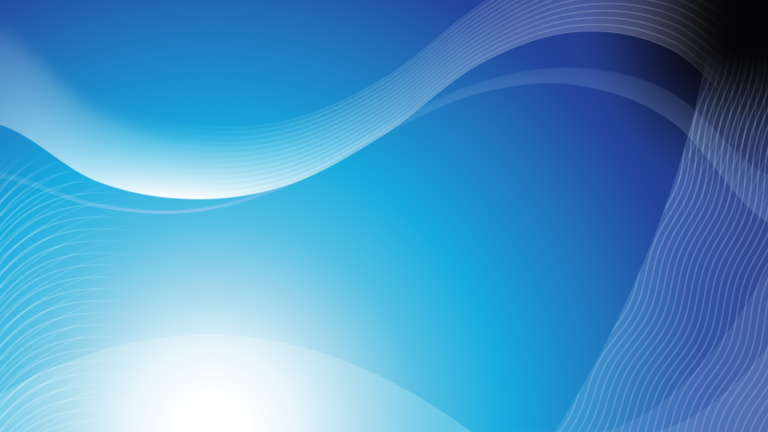
This background is drawn by a Shadertoy shader. Its source:

```glsl
// Flowing translucent ribbons over a radial glow that runs from white to navy.
// Ribbon borders are splines through evenly spaced heights; the fine line
// meshes are repeated contours of smooth fields. Unit: canvas height.

const float KNOT_STEP = 2.0 / 9.0;

// Catmull-Rom spline through nine evenly spaced heights
float spline(float x, float k[9]) {
    float s = clamp(x / KNOT_STEP, 0.0, 7.999);
    int i = int(s);
    float t = s - float(i);
    float a = k[max(i - 1, 0)], b = k[i], c = k[i + 1], d = k[min(i + 2, 8)];
    return b + 0.5 * t * (c - a + t * (2.0 * a - 5.0 * b + 4.0 * c - d
             + t * (3.0 * (b - c) + d - a)));
}

// Antialiased step: 1 where the signed distance is positive
float edge(float d) {
    float w = 1.2 / iResolution.y;
    return smoothstep(-w, w, d);
}

// Thin lines on the integer contours of a field
float contours(float field) {
    float w = max(fwidth(field), 0.0001);
    float d = abs(fract(field - 0.5) - 0.5);
    return (1.0 - smoothstep(0.2 * w, 1.2 * w, d)) * clamp(1.4 - 2.0 * w, 0.0, 1.0);
}

float bell(float x, float center, float width) {
    float d = (x - center) / width;
    return exp(-d * d);
}

vec3 blendStop(vec3 base, vec3 next, float r, float from, float to) {
    return mix(base, next, clamp((r - from) / (to - from), 0.0, 1.0));
}

// Radial glow rising from the lower left, with a dark upper right corner
vec3 backdrop(vec2 p) {
    float r = distance(p, vec2(0.49, 0.0));
    vec3 c = vec3(1.0);
    c = blendStop(c, vec3(0.88, 0.95, 0.98), r, 0.08, 0.20);
    c = blendStop(c, vec3(0.62, 0.84, 0.92), r, 0.20, 0.34);
    c = blendStop(c, vec3(0.33, 0.75, 0.89), r, 0.34, 0.49);
    c = blendStop(c, vec3(0.09, 0.67, 0.87), r, 0.49, 0.68);
    c = blendStop(c, vec3(0.13, 0.45, 0.73), r, 0.68, 0.95);
    c = blendStop(c, vec3(0.14, 0.27, 0.61), r, 0.95, 1.15);
    c = blendStop(c, vec3(0.14, 0.20, 0.50), r, 1.15, 1.40);
    float corner = distance(p, vec2(1.76, 0.95));
    return mix(vec3(0.02, 0.02, 0.03), c, smoothstep(0.10, 0.44, corner));
}

// Wide upper ribbon: bright along its lower border, fading upward
float upperRibbon(vec2 p, float low, float high) {
    float t = (p.y - low) / (high - low);
    float inside = edge(p.y - low) * edge(high - p.y);
    float fade = 1.0 - smoothstep(1.45, 1.72, p.x);
    float glow = 0.78 * bell(p.x, 0.42, 0.34) * pow(clamp(1.0 - t, 0.0, 1.0), 1.3);
    float haze = 0.20 * (1.0 - 0.6 * clamp(t, 0.0, 1.0)) * fade;
    float softTop = 1.0 - smoothstep(0.65, 1.0, t) * bell(p.x, 0.0, 0.6);
    float lines = contours(t * 13.0) * 0.12 * smoothstep(0.35, 0.8, p.x);
    return inside * (glow * softTop + haze * softTop + lines * fade);
}

// Narrow ribbon that crosses below the wide one
float lowerRibbon(vec2 p, float low, float high) {
    float t = clamp((p.y - low) / (high - low), 0.0, 1.0);
    float inside = edge(p.y - low) * edge(high - p.y);
    float strength = 0.18 + 0.55 * bell(p.x, 0.40, 0.22);
    return inside * strength * (1.0 - 0.4 * t);
}

// Veil at the right with wavy vertical lines and a crossing set
float rightVeil(vec2 p) {
    float border = 1.285 + 0.62 * p.y - 0.25 * p.y * p.y;
    float d = p.x - border;
    float inside = edge(d) * (1.0 - smoothstep(0.68, 0.90, p.y));
    float wave = 0.010 * sin(p.y * 19.0 + p.x * 8.0);
    float lines = contours((d * (0.8 + 0.35 * p.y) + wave) * 62.0);
    float crossing = contours((p.x - 0.25 * p.y - wave) * 48.0)
                   * smoothstep(0.35, 0.65, p.y);
    return inside * (0.10 + 0.12 * exp(-d * 9.0) + 0.22 * lines + 0.10 * crossing);
}

// Region below an upward sweep that starts at the bottom right
float cornerSweep(vec2 p, float start) {
    float d = max(p.x - start, 0.0);
    return edge(0.2 * d + 2.0 * d * d - p.y);
}

// Fan of curved lines at the left border
float leftMesh(vec2 p) {
    float sag = 0.22 * exp(-p.x * 7.0);
    float fan = contours((p.y + sag + 0.30 * p.x) * 36.0);
    float cross = contours((p.y - 0.9 * p.x + 1.4 * p.x * p.x) * 30.0);
    float area = (1.0 - smoothstep(0.05, 0.36, p.x)) * (1.0 - smoothstep(0.52, 0.66, p.y));
    return area * (0.22 * fan + 0.13 * cross);
}

void mainImage(out vec4 fragColor, in vec2 fragCoord) {
    vec2 p = fragCoord / iResolution.y;
    p.x *= 16.0 / 9.0 * iResolution.y / iResolution.x;

    // Ribbon borders
    float upLow = spline(p.x, float[9](0.711, 0.581, 0.539, 0.572, 0.688, 0.852, 0.926, 0.884, 0.699));
    float upHigh = spline(p.x, float[9](0.977, 0.785, 0.713, 0.722, 0.82, 0.99, 1.12, 1.15, 1.1));
    float lowLow = spline(p.x, float[9](0.588, 0.521, 0.509, 0.569, 0.69, 0.785, 0.803, 0.718, 0.486));
    float lowHigh = spline(p.x, float[9](0.602, 0.530, 0.516, 0.579, 0.708, 0.81, 0.843, 0.785, 0.595));

    // Translucent layers over the glow
    vec3 white = vec3(1.0), paleBlue = vec3(0.66, 0.80, 0.96);
    vec3 color = backdrop(p);
    float dome = 0.225 - 0.6 * (p.x - 0.48) * (p.x - 0.48);
    color = mix(color, white, 0.20 * edge(dome - p.y));
    color = mix(color, white, leftMesh(p));
    color = mix(color, paleBlue, rightVeil(p));
    color = mix(color, paleBlue, 0.13 * (cornerSweep(p, 1.39) + cornerSweep(p, 1.51)));
    color = mix(color, paleBlue, lowerRibbon(p, lowLow, lowHigh));
    color = mix(color, white, upperRibbon(p, upLow, upHigh));
    fragColor = vec4(color, 1.0);
}
```
